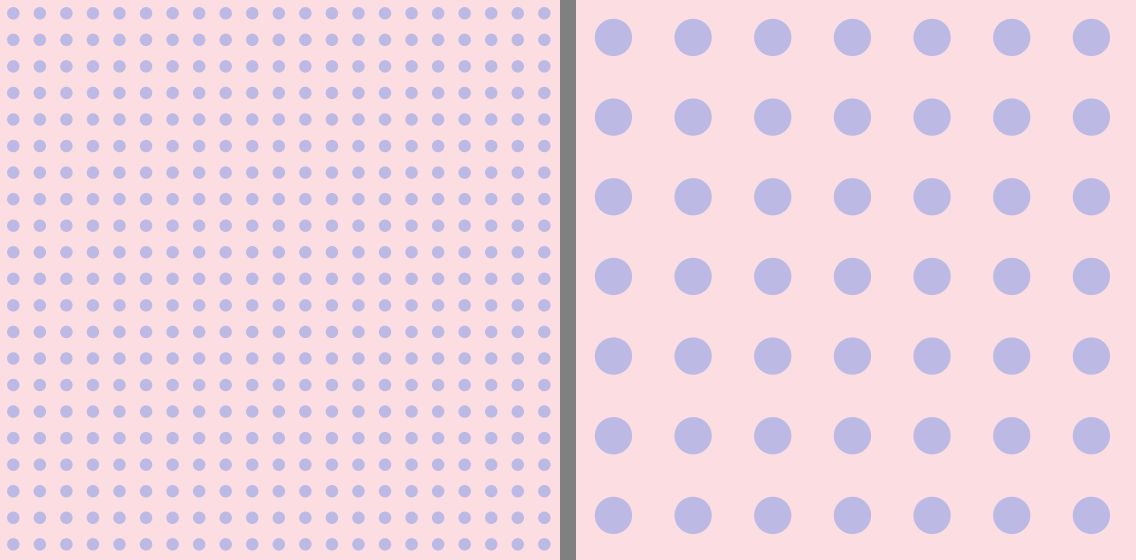
Left: the whole. Right: its middle third, enlarged.
Give the GLSL for this pattern, as a Shadertoy shader.

```glsl
// Polka dots: a square grid of lavender discs on pale pink.
// Cells start at the top left corner and repeat with fract, a little over
// 21 each way; each disc is a circle distance with a one-pixel soft edge.

void mainImage(out vec4 fragColor, in vec2 fragCoord) {
    float cellsAcross = 21.09;

    // Canvas units, measured from the top left
    vec2 canvas = vec2(fragCoord.x, iResolution.y - fragCoord.y) / iResolution.y;

    // Position relative to the centre of the cell
    vec2 cell = fract(canvas * cellsAcross) - 0.5;

    // Disc coverage
    float pixel = cellsAcross / iResolution.y;
    float edge = length(cell) - 0.234;
    float dot_ = clamp(0.5 - edge / pixel, 0.0, 1.0);

    vec3 pink = vec3(0.988, 0.872, 0.886);
    vec3 lavender = vec3(0.737, 0.727, 0.898);
    fragColor = vec4(mix(pink, lavender, dot_), 1.0);
}
```
